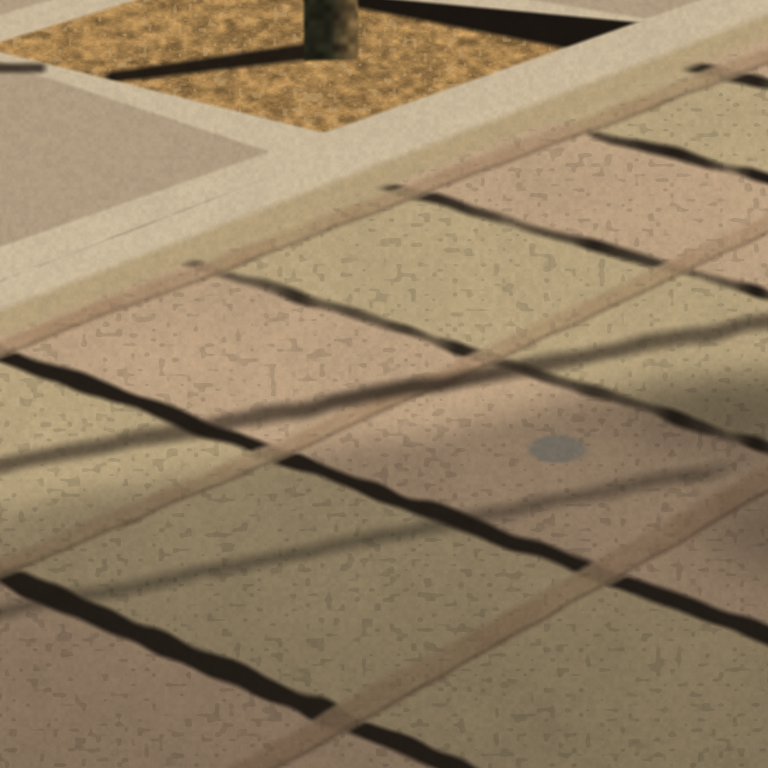
Write a Shadertoy shader that draws this texture.

```glsl
// Sunlit paving slabs with dark joints, a pale kerb and a planted earth bed.
#define SPAN 768.0
#define SOFT 2.6
#define GRAIN 0.11
#define SHADE_TINT vec3(0.77, 0.765, 0.77)
#define KERB vec3(0.785, 0.715, 0.60)
#define SLAB vec3(0.68, 0.605, 0.50)
#define PINK_TILE vec3(0.725, 0.62, 0.50)
#define GOLD_TILE vec3(0.705, 0.63, 0.485)
#define EARTH vec3(0.63, 0.49, 0.30)
#define DARK vec3(0.12, 0.098, 0.078)

float hash(vec2 p) {
    vec3 q = fract(vec3(p.xyx) * 0.1031);
    q += dot(q, q.yzx + 33.33);
    return fract((q.x + q.y) * q.z);
}
float noise(vec2 p) {
    vec2 i = floor(p), f = fract(p);
    f = f * f * (3.0 - 2.0 * f);
    return mix(mix(hash(i), hash(i + vec2(1, 0)), f.x),
               mix(hash(i + vec2(0, 1)), hash(i + vec2(1, 1)), f.x), f.y);
}
float fbm(vec2 p) {
    float sum = 0.0, amp = 0.53;
    for (int i = 0; i < 4; i++, amp *= 0.5) {
        sum += amp * noise(p);
        p = p * 2.03 + 17.0;
    }
    return sum;
}

// Signed distance to y = start + slope * x, positive below the line
float lineDist(vec2 p, float start, float slope) {
    return (p.y - start - slope * p.x) * inversesqrt(1.0 + slope * slope);
}
float below(float d, float soft) { return smoothstep(-soft, soft, d); }
float band(float d, float halfWidth, float soft) {
    return 1.0 - smoothstep(halfWidth - soft, halfWidth + soft, abs(d));
}
float blob(vec2 p, vec2 centre, vec2 radius) {
    vec2 q = (p - centre) / radius;
    return exp(-dot(q, q));
}

vec3 paving(vec2 p) {
    // Dark joints: start height, slope, first x, half width
    const vec4 joints[6] = vec4[6](
        vec4(575, 0.424, -30, 11), vec4(353, 0.367, -30, 8), vec4(200, 0.322, 172, 5.5),
        vec4(76, 0.285, 368, 4.8), vec4(-17, 0.253, 585, 4.5), vec4(-82, 0.217, 682, 5.2));
    // Sandy cross joints: start height, slope, bend, half width
    const vec4 seams[3] = vec4[3](
        vec4(348, -0.38, 0, 8), vec4(568, -0.41, -0.00005, 9), vec4(910, -0.56, 0, 13));
    float wobble = 5.0 * (noise(p / 34.0) - 0.5);
    float row = 0.0, gap = 0.0, sand = 0.0, dark = 0.0, rim = 0.0;
    for (int i = 0; i < 3; i++) {
        vec4 s = seams[i];
        float d = lineDist(p, s.x + s.z * p.x * p.x, s.y) + wobble * 0.6;
        sand = max(sand, band(d, s.w, 5.0) * (0.55 + 0.4 * noise(p / 22.0)));
        rim = max(rim, band(d - s.w * 0.8, 2.0, 3.0));
        gap = max(gap, band(d, s.w + 1.0, 4.0));
    }
    for (int i = 0; i < 6; i++) {
        vec4 j = joints[i];
        float d = lineDist(p, j.x, j.y);
        row += step(d, 0.0);
        float wear = noise(vec2(p.x / 27.0, float(i) * 9.0));
        float strength = i < 2 ? 0.97 : mix(0.45, 1.0, wear);
        float groove = band(d + wobble, j.w * (0.7 + 0.5 * wear), 4.0);
        dark = max(dark, groove * strength * below(p.x - j.z, 5.0));
    }
    vec3 col = mix(PINK_TILE, GOLD_TILE, mod(row, 2.0)) * (0.96 + 0.08 * fbm(p / 60.0));
    col *= 1.0 - 0.1 * smoothstep(0.68, 0.85, noise(p / vec2(7, 5)));
    col = mix(col, vec3(0.59, 0.465, 0.345), sand * 0.65) * (1.0 - 0.16 * rim);

    // Broad tree shade with deeper patches, then two branch shadows
    float edge = lineDist(p, 503.0, -0.19) + 12.0 * (noise(p / 70.0) - 0.5);
    col *= mix(vec3(1), SHADE_TINT, smoothstep(-14.0, 32.0, edge));
    col *= 1.0 - 0.08 * smoothstep(500.0, 768.0, p.y);
    col *= 1.0 - 0.24 * blob(p, vec2(745, 415), vec2(130, 42));
    col *= 1.0 - 0.22 * blob(p, vec2(775, 530), vec2(65, 50));
    float branch = band(lineDist(p, 465.0, -0.187) + wobble, 8.0, 7.0);
    col = mix(col, DARK * 1.6, branch * (0.62 + 0.2 * blob(p, vec2(400, 390), vec2(130, 60))));
    float twig = band(lineDist(p, 613.0, -0.2) + wobble, 7.0, 8.0);
    col *= 1.0 - 0.32 * twig * below(725.0 - p.x, 35.0);

    // Grey stain and the open joints
    float stain = length((p - vec2(557, 449)) / vec2(31, 15));
    col = mix(col, vec3(0.43, 0.41, 0.37), 0.85 * below(0.92 - stain, 0.18));
    return mix(col, DARK, dark * (1.0 - 0.82 * gap));
}

vec3 earthBed(vec2 p) {
    vec3 col = EARTH * (0.62 + 0.76 * fbm(p / vec2(11, 7)));
    col = mix(col, vec3(0.74, 0.62, 0.44), 0.5 * smoothstep(0.68, 0.9, noise(p / 5.0)));
    // Post shadow and the deep shadow of the far wall
    float postShadow = band(lineDist(p, 92.0, -0.132), 3.5 + p.x * 0.015, 4.0);
    postShadow *= below(p.x - 106.0, 6.0) * below(312.0 - p.x, 5.0);
    float wallShadow = below(-lineDist(p, -62.0, 0.195), 4.0) * below(p.x - 352.0, 4.0);
    return mix(col, DARK * 0.75, max(postShadow * 0.92, wallShadow * 0.97));
}

void mainImage(out vec4 fragColor, in vec2 fragCoord) {
    vec2 uv = fragCoord / iResolution.xy;
    vec2 p = vec2(uv.x, 1.0 - uv.y) * SPAN;
    // Grey slabs among the kerbs
    float farPath = below(-lineDist(p, -88.0, 0.165), SOFT) * below(p.x - 500.0, 8.0);
    float slab = max(below(lineDist(p, 62.0, 0.333), SOFT), below(-lineDist(p, 15.0, -0.3), SOFT));
    vec3 col = mix(KERB, SLAB, max(slab, farPath));
    // Earth bed and a short shadow at the left
    float bed = below(lineDist(p, 42.0, -0.31), SOFT) * below(-lineDist(p, 52.0, 0.25), SOFT);
    col = mix(col, earthBed(p), bed * below(lineDist(p, -38.0, 0.095), SOFT));
    col = mix(col, DARK * 1.5, 0.85 * band(p.y - 68.0, 4.5, 4.0) * below(45.0 - p.x, 6.0));
    // Main kerb, its sandy lower side and the paving
    col = mix(col, KERB * (0.985 + 0.03 * noise(p / 40.0)), below(lineDist(p, 247.0, -0.353), SOFT));
    float crack = band(lineDist(p, 281.0, -0.385), 1.2, 2.0) * below(240.0 - p.x, 60.0);
    col *= 1.0 - 0.14 * crack * noise(p / 9.0);
    col = mix(col, vec3(0.70, 0.62, 0.475), below(lineDist(p, 310.0, -0.385), 5.0));
    col = mix(col, paving(p), below(lineDist(p, 337.0, -0.39), 6.0));
    // Post with a lit right side
    float post = band(p.x - 331.0, 27.0, SOFT) * below(60.0 - p.y, SOFT);
    vec3 bark = mix(vec3(0.13, 0.13, 0.09), vec3(0.42, 0.34, 0.22), smoothstep(325.0, 356.0, p.x));
    col = mix(col, bark * (0.7 + 0.6 * noise(p / 8.0)), post);
    fragColor = vec4(col * (1.0 + GRAIN * (fbm(p / 4.5) - 0.5)), 1.0);
}
```
